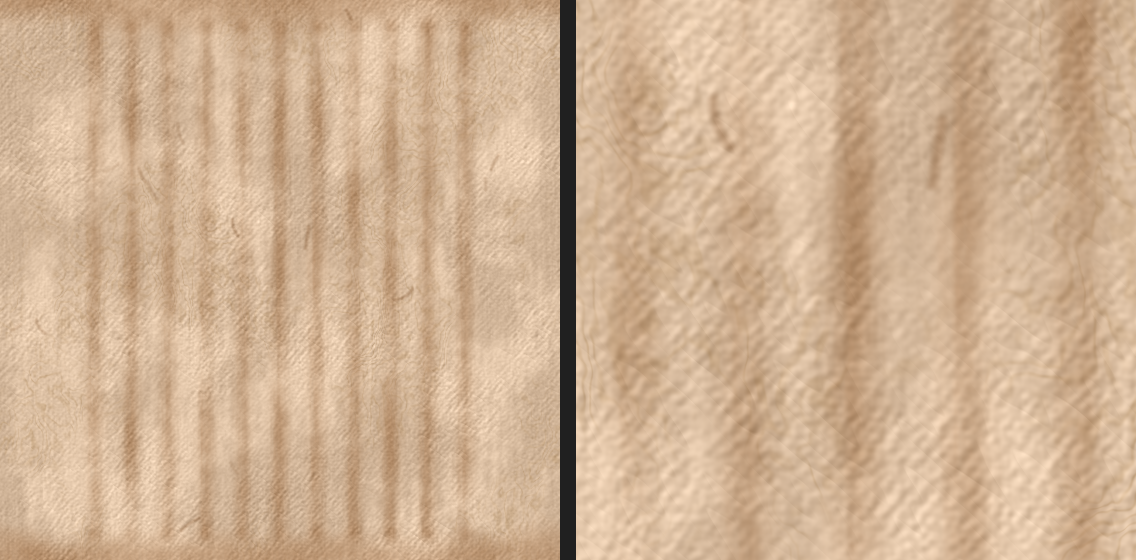
Left, the full canvas; right, a detail of the centre.
A three.js fragment shader for this texture:

```glsl
// Aged cream parchment with eleven soft brown vertical folds and scorched top and bottom edges.
// Wrapping gradient noise drives the stains, fibres, marbled contours and an embossed crinkle;
// a loop scatters a few curved strands. Every layer tiles in both directions.
varying vec2 vUv;

#define FOLDS 11.0
#define FOLD_FIRST 0.169
#define FOLD_STEP 0.0661
#define FOLD_WIDTH 0.0145
#define FOLD_DEPTH 0.85
#define EDGE_BAND 0.065
#define STAIN 0.72
#define FIBRE 0.042
#define RELIEF 0.085
#define CONTOURS 9.0
#define STRANDS 14

const vec3 CREAM = vec3(0.915, 0.805, 0.692);
const vec3 GREIGE = vec3(0.765, 0.655, 0.545);
const vec3 TAN = vec3(0.675, 0.515, 0.370);
const vec3 OCHRE = vec3(0.705, 0.565, 0.390);
const vec3 UMBER = vec3(0.570, 0.410, 0.270);

float hash(vec2 p) {
  vec3 q = fract(vec3(p.xyx) * 0.1031);
  q += dot(q, q.yzx + 33.33);
  return fract((q.x + q.y) * q.z);
}

float slope(vec2 cell, vec2 offset, vec2 period, float seed) {
  float a = 6.28318 * hash(mod(cell, period) + seed * 17.37);
  return dot(vec2(cos(a), sin(a)), offset);
}

// Gradient noise, about -1 to 1, wrapping after a whole number of cells
float noise(vec2 uv, vec2 period, float seed) {
  vec2 p = uv * period, i = floor(p), f = p - i;
  vec2 w = f * f * f * (f * (f * 6.0 - 15.0) + 10.0);
  vec2 e = vec2(1.0, 0.0);
  float low = mix(slope(i, f, period, seed), slope(i + e.xy, f - e.xy, period, seed), w.x);
  float high = mix(slope(i + e.yx, f - e.yx, period, seed), slope(i + e.xx, f - e.xx, period, seed), w.x);
  return 1.5 * mix(low, high, w.y);
}

float fbm(vec2 uv, vec2 period, float seed) {
  float sum = 0.0, amp = 0.55;
  for (int k = 0; k < 5; k++) {
    sum += amp * noise(uv, period, seed + float(k));
    period *= 2.0;
    amp *= 0.5;
  }
  return sum;
}

// Slanted creases and fine tooth; whole-number shear keeps them tiling
float crinkle(vec2 uv) {
  float crease = 1.0 - abs(noise(vec2(uv.x, uv.y + uv.x), vec2(26.0, 64.0), 41.0));
  float cross = noise(vec2(uv.x, uv.y - uv.x), vec2(58.0, 112.0), 42.0);
  return 0.7 * crease * crease + 0.32 * cross + 0.22 * noise(uv, vec2(163.0, 187.0), 43.0);
}

// Short curved strands at hashed places
float strands(vec2 uv) {
  float ink = 0.0;
  for (int k = 0; k < STRANDS; k++) {
    vec2 id = vec2(float(k) + 3.0, 71.0);
    vec2 d = uv - vec2(hash(id), hash(id + 9.0));
    d -= floor(d + 0.5);
    float a = 1.57 + 2.2 * (hash(id + 21.0) - 0.5);
    d = vec2(d.x * cos(a) + d.y * sin(a), d.y * cos(a) - d.x * sin(a));
    float reach = mix(0.008, 0.022, hash(id + 33.0));
    d.y += (hash(id + 45.0) - 0.5) * 28.0 * d.x * d.x;
    float dist = length(vec2(max(abs(d.x) - reach, 0.0), d.y));
    ink = max(ink, (1.0 - smoothstep(0.0, 0.0055, dist)) * mix(0.15, 0.5, hash(id + 57.0)));
  }
  return ink;
}

void main() {
  vec2 uv = vUv;
  vec2 warp = vec2(fbm(uv, vec2(6.0), 1.0), fbm(uv, vec2(6.0), 7.0));
  float streak = noise(uv, vec2(90.0, 5.0), 12.0);
  float fibre = noise(uv, vec2(190.0, 9.0), 13.0) + 0.7 * noise(uv, vec2(240.0, 36.0), 14.0);
  float grain = noise(uv, vec2(210.0, 230.0), 15.0);
  float tooth = fbm(uv, vec2(44.0, 36.0), 16.0);
  vec2 rim = min(uv, 1.0 - uv);

  // Ragged grey stains, stronger toward the sides
  float cloud = fbm(uv + 0.03 * warp, vec2(5.0, 4.0), 19.0);
  float side = 1.0 - smoothstep(0.0, 0.085, rim.x + 0.025 * warp.x);
  float ragged = 0.13 * fibre + 0.16 * streak + 0.3 * tooth + 0.1 * grain;
  float stain = smoothstep(-0.32, 0.42, cloud + ragged + 0.35 * side - 0.02);
  vec3 color = mix(CREAM, GREIGE, STAIN * stain);

  // Marbled contour lines in patches
  float field = fbm(uv + 0.05 * warp, vec2(7.0, 4.0), 25.0);
  float line = pow(0.5 + 0.5 * sin(6.28318 * CONTOURS * field), 3.0);
  float patches = smoothstep(0.0, 0.25, fbm(uv, vec2(5.0, 3.0), 31.0) + 0.05);
  color = mix(color, GREIGE + 0.04, 0.4 * patches);
  color = mix(color, OCHRE, 0.4 * patches * line * (0.7 + 0.6 * tooth));

  // Vertical folds with ragged edges, uneven wear and dark ends
  float index = clamp(floor((uv.x - FOLD_FIRST) / FOLD_STEP + 0.5), 0.0, FOLDS - 1.0);
  float across = uv.x - FOLD_FIRST - index * FOLD_STEP + 0.004 * warp.x + 0.002 * fibre;
  float fold = exp(-across * across / (FOLD_WIDTH * FOLD_WIDTH));
  float wear = 0.62 + 0.5 * noise(vec2(index / FOLDS, uv.y), vec2(FOLDS, 7.0), 37.0) + 0.4 * cloud;
  wear = wear * mix(0.8, 1.15, hash(vec2(index, 5.0))) + 0.8 * ragged;
  float knot = exp(-pow((rim.y - 0.045) / 0.016, 2.0));
  float ends = smoothstep(0.015, 0.05, rim.y);
  color = mix(color, TAN, FOLD_DEPTH * fold * ends * clamp(wear + 0.35 * knot, 0.12, 1.0));

  // Scorched top and bottom
  float band = 1.0 - smoothstep(0.005, EDGE_BAND, rim.y + 0.045 * warp.y + 0.02 * ragged);
  color = mix(color, TAN + 0.02, band * clamp(0.65 + 0.5 * cloud + 0.5 * ragged, 0.2, 0.9));
  color = mix(color, UMBER, strands(uv));

  // Fibres, grain and embossed light from the upper left
  float light = crinkle(uv + vec2(0.001, -0.0012)) - crinkle(uv - vec2(0.001, -0.0012));
  float roughness = 0.6 + 0.8 * smoothstep(-0.3, 0.4, warp.y);
  color += FIBRE * (0.6 * fibre + 0.7 * grain) - RELIEF * roughness * clamp(light * 1.6, -1.0, 1.0);
  gl_FragColor = vec4(clamp(color, 0.0, 1.0), 1.0);
}
```
